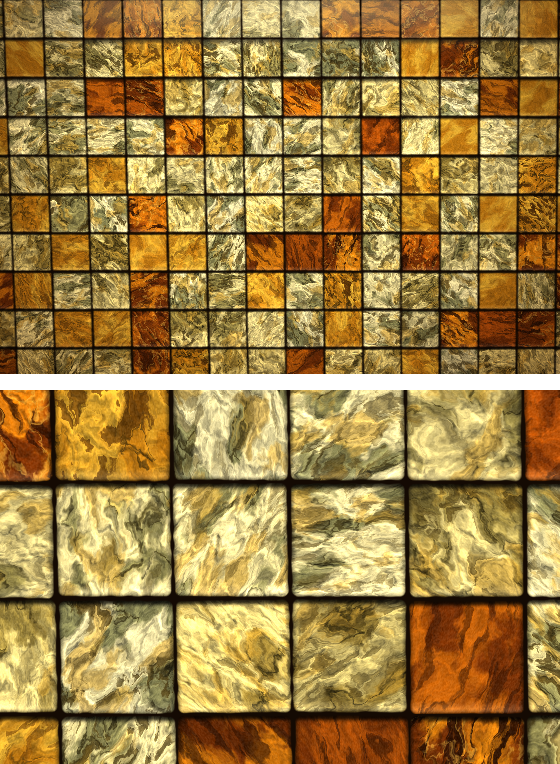
Top: the whole. Bottom: its middle third, enlarged.
Write a WebGL 2 fragment shader that draws this texture.

```glsl
#version 300 es
precision highp float;
// A wall of small polished stone tiles, about 14.2 across and 9.6 down, in pale,
// gold and amber stone. A slightly tapering grid gives each tile a hashed kind and
// grain; warped fractal noise carves its veins, cracks and pits, lit as a relief.
uniform vec2 u_resolution;
out vec4 fragColor;

float hash(vec2 p) {
  return fract(sin(dot(p, vec2(127.1, 311.7))) * 43758.5453);
}

float noise(vec2 p) {
  vec2 i = floor(p), f = fract(p);
  f = f * f * (3.0 - 2.0 * f);
  return mix(mix(hash(i), hash(i + vec2(1, 0)), f.x),
             mix(hash(i + vec2(0, 1)), hash(i + vec2(1, 1)), f.x), f.y);
}

float fbm(vec2 p) {
  float sum = 0.0, amp = 0.5;
  for (int i = 0; i < 5; i++) {
    sum += amp * noise(p);
    p = mat2(1.6, 1.2, -1.2, 1.6) * p + 7.3;
    amp *= 0.53;
  }
  return sum;
}

float roundBox(vec2 p, float halfSize, float radius) {
  vec2 q = abs(p) - halfSize + radius;
  return length(max(q, 0.0)) + min(max(q.x, q.y), 0.0) - radius;
}

// Stone surface at p inside a tile, with its own seed
vec3 stone(vec2 p, vec2 id) {
  float kind = hash(id + 3.7), rough = hash(id + 9.1), tone = hash(id + 5.3);
  float angle = 6.2832 * hash(id + 1.9);
  mat2 turn = mat2(cos(angle), sin(angle), -sin(angle), cos(angle));
  vec2 g = turn * p * vec2(1.0, 1.0 + 1.3 * hash(id + 6.4)) + 40.0 * vec2(tone, rough);
  vec2 warp = vec2(fbm(g * 2.5), fbm(g * 2.5 + 17.0)) - 0.5;
  vec2 w = g + 0.55 * warp;

  float cloud = fbm(w * 2.2 + 5.0);
  float grain = fbm(w * 8.0);
  float relief = grain - fbm(w * 8.0 + turn * vec2(-0.22, 0.3));
  float vein = 1.0 - smoothstep(0.0, 0.05, abs(fbm(w * 3.2 + 31.0) - 0.5));
  float patches = smoothstep(0.46, 0.62, cloud + 0.16 * (rough - 0.5));
  float pits = smoothstep(0.52, 0.62, grain) * smoothstep(0.36, 0.56, fbm(w * 2.0 + 11.0));

  vec3 col;
  if (kind < 0.58) {
    // Pale travertine with grey-green slate patches
    vec3 cream = mix(vec3(0.90, 0.86, 0.66), vec3(0.85, 0.77, 0.46), tone);
    vec3 slate = mix(vec3(0.45, 0.45, 0.29), vec3(0.55, 0.44, 0.16), tone * tone);
    col = mix(cream, slate, patches * 0.9);
    col = mix(col, vec3(0.72, 0.55, 0.18), 0.55 * smoothstep(0.52, 0.68, fbm(w * 3.0 + 23.0)));
    col = mix(col, vec3(0.24, 0.19, 0.07), pits * (0.35 + 0.5 * rough));
    col = mix(col, vec3(0.20, 0.17, 0.07), vein * patches * 0.75);
  } else if (kind < 0.76) {
    // Gold stone, from nearly smooth to deeply pitted
    col = mix(vec3(0.86, 0.66, 0.20), vec3(0.70, 0.45, 0.08), smoothstep(0.3, 0.65, cloud));
    col = mix(col, vec3(0.32, 0.19, 0.04), pits * rough);
    col = mix(col, vec3(0.27, 0.19, 0.05), vein * patches * rough);
  } else {
    // Amber stone with burnt streaks and pale seams
    vec3 amber = mix(vec3(0.83, 0.50, 0.07), vec3(0.60, 0.27, 0.04), tone);
    col = mix(amber, vec3(0.40, 0.17, 0.03), smoothstep(0.4, 0.62, cloud));
    float streak = smoothstep(0.54, 0.68, fbm(w * vec2(2.5, 9.0)));
    col = mix(col, vec3(0.17, 0.07, 0.02), streak * (0.4 + 0.6 * rough));
    col = mix(col, vec3(0.84, 0.64, 0.25), vein * 0.5 * step(0.4, rough));
  }
  float depth = kind < 0.58 ? 1.0 : 0.3 + 0.7 * rough;
  return col * (1.0 + 1.4 * depth * relief) + 0.07 * (noise(g * 70.0) - 0.5);
}

void main() {
  vec2 uv = gl_FragCoord.xy / u_resolution;
  float down = 1.0 - uv.y;
  float across = gl_FragCoord.x / u_resolution.y;

  // Grid narrows slightly toward the bottom
  vec2 grid = vec2((across - 1.176) / mix(0.1062, 0.1027, down) + 11.0,
                   down * (9.5 + 0.17 * down) + 0.02);
  vec2 id = floor(grid);
  vec2 p = fract(grid) - 0.5;
  float pixel = 9.7 / u_resolution.y;

  // Each block sits a little off its cell and stands out by its own amount
  vec2 shift = vec2(hash(id + 2.2), hash(id + 8.8)) - 0.5;
  float height = hash(id + 4.6);
  vec2 q = p - 0.016 * shift;
  q += 0.014 * (height - 0.5) * vec2(-q.y, q.x);
  float d = roundBox(q, 0.484, 0.05);
  d += 0.012 * (noise(grid * 13.0) - 0.5);

  vec3 col = stone(p, id);

  // Worn bevel, cast shadow from the block above, faint light on lower edge
  col *= mix(0.62, 1.0, smoothstep(0.0, 0.045, -d));
  float overhang = 0.06 + 0.16 * height * (1.0 - smoothstep(1.0, 4.0, id.y));
  float shade = 1.0 - smoothstep(0.0, overhang, q.y + 0.48);
  col *= 1.0 - shade * (id.y < 1.0 ? 0.1 : 0.7);
  col += 0.10 * smoothstep(0.36, 0.46, q.y) * smoothstep(0.0, 0.02, -d);
  col *= 0.90 + 0.22 * height;

  // Bright wash along the top, warm dark falloff at the sides and foot
  float wash = (1.0 - smoothstep(0.02, 0.16, down)) * (1.0 - pow(abs(uv.x * 2.0 - 1.0), 4.0));
  col = mix(col, vec3(0.93, 0.91, 0.78), 0.38 * wash);
  col = mix(vec3(0.07, 0.035, 0.01), col, smoothstep(-pixel, pixel, -d));
  vec2 c = (uv - vec2(0.5, 0.56)) * vec2(1.5, 1.25);
  float fall = smoothstep(0.35, 1.15, length(c));
  col *= mix(vec3(1.10, 1.08, 1.02), vec3(0.56, 0.47, 0.36), fall);
  fragColor = vec4(clamp(col, 0.0, 1.0), 1.0);
}
```
